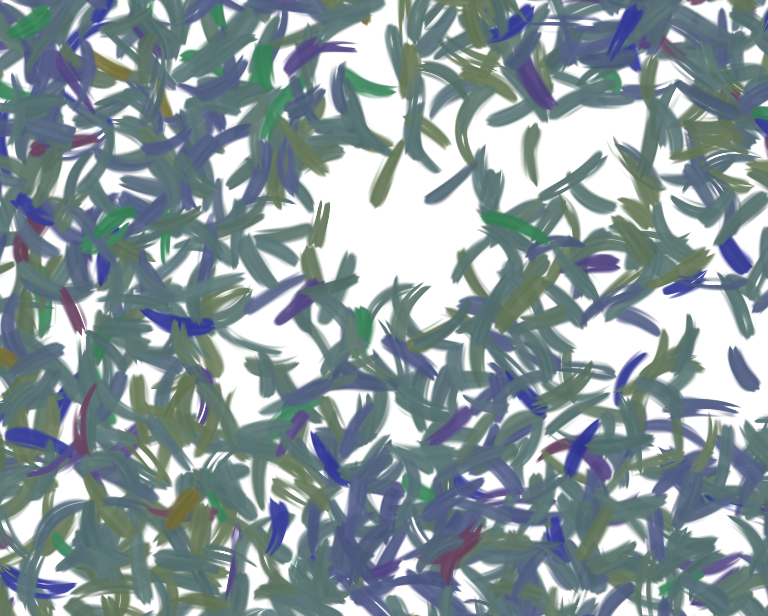
Give the GLSL for this pattern, as a WebGL 2 fragment shader.

```glsl
#version 300 es
precision highp float;

uniform vec2 u_resolution;
out vec4 fragColor;

float hash(vec2 p) {
    return fract(sin(dot(p, vec2(127.1, 311.7))) * 43758.55);
}

float noise(vec2 p) {
    vec2 i = floor(p), f = fract(p);
    f = f * f * (3.0 - 2.0 * f);
    return mix(mix(hash(i), hash(i + vec2(1, 0)), f.x),
               mix(hash(i + vec2(0, 1)), hash(i + vec2(1, 1)), f.x), f.y);
}

// Muted green to slate, with a few vivid accents
vec3 strokeColor(vec2 seed, vec2 center) {
    float t = 0.5 + 0.95 * (hash(seed + 3.1) - 0.5) + 0.55 * (noise(center * 3.0 + 8.0) - 0.5);
    vec3 color = mix(vec3(0.41, 0.48, 0.35), vec3(0.35, 0.46, 0.46), smoothstep(0.0, 0.45, t));
    color = mix(color, vec3(0.32, 0.36, 0.53), smoothstep(0.55, 1.05, t));
    float accent = hash(seed + 5.7);
    if (accent < 0.045) color = vec3(0.21, 0.24, 0.60);
    else if (accent < 0.075) color = vec3(0.34, 0.29, 0.53);
    else if (accent < 0.095) color = vec3(0.23, 0.52, 0.36);
    else if (accent < 0.107) color = vec3(0.42, 0.28, 0.39);
    else if (accent < 0.120) color = vec3(0.47, 0.45, 0.24);
    else if (accent < 0.124) color = vec3(0.66, 0.38, 0.27);
    return color + 0.05 * (hash(seed + 6.3) - 0.5);
}

// Curved, tapered brush mark: x is coverage, y is bristle tone
vec2 brushStroke(vec2 offset, vec2 seed) {
    float angle = 6.2832 * hash(seed + 1.3);
    float halfLength = mix(0.038, 0.066, hash(seed + 2.9));
    float halfWidth = mix(0.010, 0.019, hash(seed + 4.1));
    float bend = 14.0 * (hash(seed + 7.7) - 0.5);
    vec2 axis = vec2(cos(angle), sin(angle));
    vec2 q = vec2(dot(offset, axis), dot(offset, vec2(-axis.y, axis.x)));
    if (abs(q.x) > halfLength * 1.2) return vec2(0);
    q.y += bend * (q.x * q.x - 0.4 * halfLength * halfLength);
    if (abs(q.y) > 0.04) return vec2(0);

    float bristle = noise(q * vec2(20.0, 210.0) + 60.0 * hash(seed + 8.9));
    float dry = hash(seed + 9.4);
    dry *= dry;
    float along = q.x / halfLength + (bristle - 0.5) * (0.12 + 0.3 * dry);
    float tail = clamp(0.5 + 0.5 * along, 0.0, 1.0);
    float width = halfWidth * sqrt(max(0.0, 1.0 - pow(abs(along), 4.0))) * mix(1.05, 0.65, tail);
    float edge = (abs(q.y) - width) / sqrt(1.0 + pow(2.0 * bend * q.x, 2.0));
    edge += 0.006 * (bristle - 0.5);

    float cover = 1.0 - smoothstep(-0.004, 0.004, edge);
    cover *= 1.0 - smoothstep(0.88, 1.02, abs(along));
    float dryLimit = 1.15 - dry * (0.3 + 0.4 * tail);
    cover *= 1.0 - smoothstep(dryLimit - 0.15, dryLimit + 0.15, bristle);
    return vec2(0.94 * cover, bristle - 0.5);
}

void main() {
    vec2 p = gl_FragCoord.xy / u_resolution.y;
    vec2 middle = vec2(0.5 * u_resolution.x / u_resolution.y, 0.58);
    vec3 color = vec3(1.0);
    float cell = 0.11;

    // Overlapping layers of jittered strokes
    for (int layer = 0; layer < 10; layer++) {
        float l = float(layer);
        vec2 shift = vec2(hash(vec2(l, 2.3)), hash(vec2(l, 7.9)));
        vec2 home = floor(p / cell + shift);
        for (int y = -1; y <= 1; y++) {
            for (int x = -1; x <= 1; x++) {
                vec2 id = home + vec2(x, y);
                vec2 seed = id + l * vec2(17.3, 29.6);
                vec2 jitter = vec2(hash(seed), hash(seed + 0.6));
                vec2 center = (id + jitter - shift) * cell;

                // Bare patches, mostly near the middle
                vec2 away = center - middle;
                float bare = 0.06 + 0.6 * smoothstep(0.6, 0.85, noise(center * 5.0 + 3.0));
                bare += 0.5 * exp(-dot(away, away) * 35.0);
                if (hash(seed + 11.2) < bare) continue;

                vec2 stroke = brushStroke(p - center, seed);
                if (stroke.x > 0.0) {
                    vec3 paint = strokeColor(seed, center) + 0.05 * stroke.y;
                    color = mix(color, paint, stroke.x);
                }
            }
        }
    }
    fragColor = vec4(color, 1.0);
}
```
